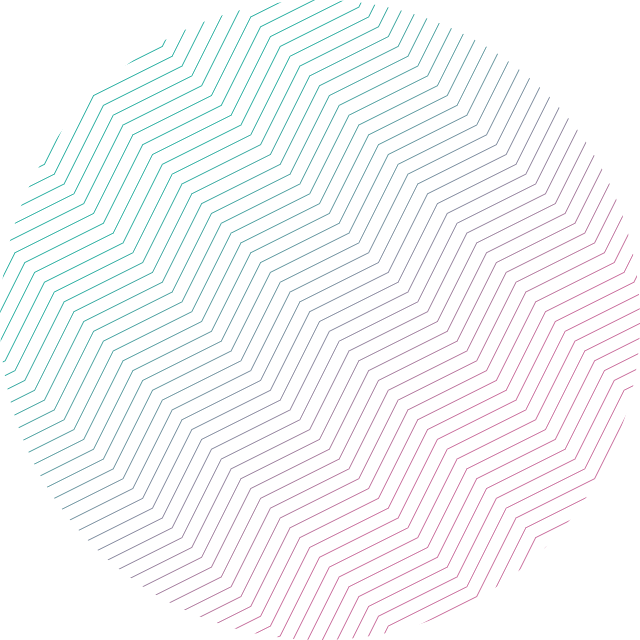
Give the GLSL for this pattern, as a WebGL 1 fragment shader.

```glsl
precision highp float;
// A disc filled with thin diagonal zigzag lines on white.
// A triangle wave bends evenly spaced diagonals; the stroke colour
// fades from teal at the upper left to pink at the lower right.

uniform vec2 u_resolution;

#define SPACING 0.0307          // step between lines, measured along x + y
#define PERIOD (12.0 * SPACING) // zigzag length, measured along x - y
#define SLOPE (1.0 / 3.0)       // zigzag steepness against the diagonal
#define CREST_OFFSET -0.0031
#define LINE_OFFSET 0.0192
#define LINE_WIDTH 0.00125
#define DISC_RADIUS 0.5
#define FADE_START 0.55
#define FADE_END 1.38
#define TEAL vec3(0.04, 0.64, 0.58)
#define PINK vec3(0.76, 0.35, 0.56)

// Signed offset from the nearest multiple of the period.
float wrapCentered(float x, float period) {
  return x - period * floor(x / period + 0.5);
}

// Signed distance to the nearest zigzag line.
float zigzagDistance(float along, float across) {
  float bend = SLOPE * abs(wrapCentered(along - CREST_OFFSET, PERIOD));
  float offset = wrapCentered(across - bend - LINE_OFFSET, SPACING);
  return offset / sqrt(2.0 + 2.0 * SLOPE * SLOPE);
}

// Pixel coverage of a stroke, also valid for strokes under a pixel wide.
float strokeCoverage(float d, float width, float pixel) {
  float near = clamp((d + 0.5 * width) / pixel + 0.5, 0.0, 1.0);
  float far = clamp((d - 0.5 * width) / pixel + 0.5, 0.0, 1.0);
  return near - far;
}

void main() {
  float pixel = 1.0 / min(u_resolution.x, u_resolution.y);
  vec2 p = (gl_FragCoord.xy - 0.5 * u_resolution) * pixel + 0.5;

  // Diagonal axes, counted from the upper left corner
  float along = p.x + p.y - 1.0;
  float across = p.x - p.y + 1.0;

  // Lines clipped by the disc
  float line = strokeCoverage(zigzagDistance(along, across), LINE_WIDTH, pixel);
  float edge = DISC_RADIUS - length(p - 0.5);
  float disc = clamp(edge / pixel + 0.5, 0.0, 1.0);

  // Diagonal colour fade
  float fade = clamp((across - FADE_START) / (FADE_END - FADE_START), 0.0, 1.0);
  vec3 ink = mix(TEAL, PINK, fade);

  gl_FragColor = vec4(mix(vec3(1.0), ink, line * disc), 1.0);
}
```
